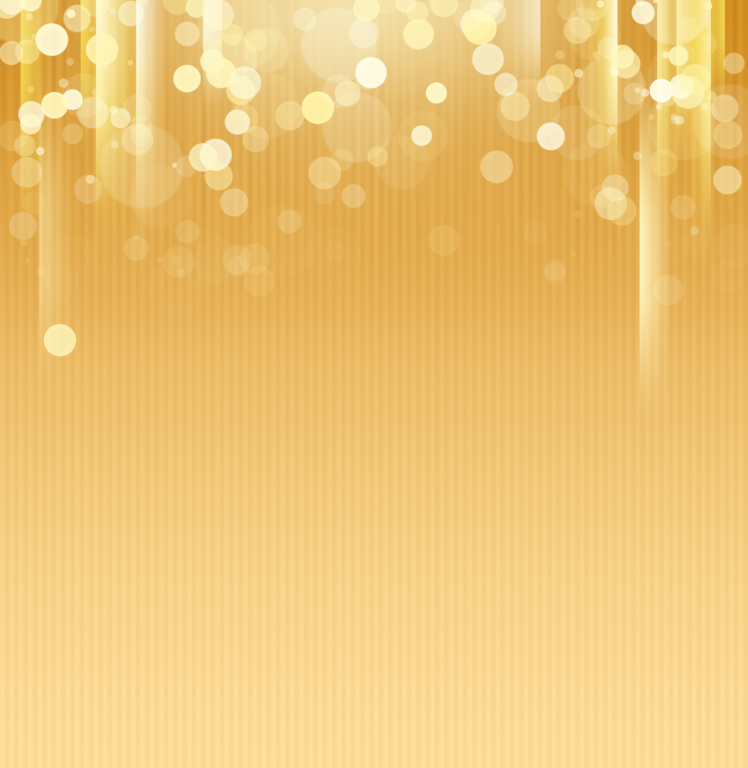
Write a WebGL 1 fragment shader that draws this background.

```glsl
precision highp float;
// Golden party backdrop: a vertical gold gradient with fine pinstripes, a pale
// glow at the top centre, hard-edged hanging light beams and hashed bokeh discs.
// Lengths are in canvas heights, with y measured downward from the top edge.

uniform vec2 u_resolution;

#define ASPECT 0.973
#define STRIPES 80.0
#define STRIPE_DEPTH 0.026
#define STREAK_DEPTH 0.08
#define BOKEH_DEPTH 0.38
#define LARGE_DISCS 30.0
#define MEDIUM_DISCS 127.0
#define SPARKLES 48.0
#define GLOW_STRENGTH 0.85
#define YELLOW vec3(0.97, 0.88, 0.33)
#define CREAM vec3(1.0, 0.98, 0.76)
#define WHITE vec3(1.0, 1.0, 0.94)

vec3 hash3(float n) {
    vec3 p = fract(n * vec3(0.1031, 0.1130, 0.0973));
    p += dot(p, p.yzx + 33.33);
    return fract((p.xxy + p.yzz) * p.zyx);
}

// One-dimensional gradient noise
float gradientNoise(float x) {
    float i = floor(x), f = x - i;
    float left = (hash3(i).x * 2.0 - 1.0) * f;
    float right = (hash3(i + 1.0).x * 2.0 - 1.0) * (f - 1.0);
    return mix(left, right, f * f * (3.0 - 2.0 * f));
}

vec3 goldGradient(float y) {
    vec3 c = mix(vec3(0.81, 0.53, 0.09), vec3(0.88, 0.655, 0.28), smoothstep(0.0, 0.30, y));
    c = mix(c, vec3(0.935, 0.755, 0.43), smoothstep(0.26, 0.56, y));
    c = mix(c, vec3(0.965, 0.815, 0.52), smoothstep(0.50, 0.76, y));
    return mix(c, vec3(0.99, 0.86, 0.595), smoothstep(0.68, 1.0, y));
}

// Sharp at edge, fading over width; a negative width fades to the left
float beam(vec2 p, float edge, float width, float top, float bottom) {
    float pixel = 1.0 / u_resolution.y;
    float inside = (p.x - edge) * sign(width);
    float across = clamp(1.0 - inside / abs(width), 0.0, 1.0);
    float rise = smoothstep(top, mix(top, bottom, 0.5), p.y);
    float fall = 1.0 - smoothstep(mix(top, bottom, 0.6), bottom, p.y);
    return smoothstep(-pixel, pixel, inside) * across * rise * fall;
}

float disc(vec2 p, vec2 center, float radius) {
    float d = length(p - center);
    float soft = max(1.0 / u_resolution.y, 0.05 * radius);
    float rim = mix(0.93, 1.0, smoothstep(0.5 * radius, radius, d));
    return rim * (1.0 - smoothstep(radius - soft, radius + soft, d));
}

// Discs thin out and fade downward; sides pulls them toward both side edges
vec3 scatter(vec3 color, vec2 p, float count, float seed, vec2 radii, vec2 alphas, float sides) {
    for (int i = 0; i < 128; i++) {
        if (float(i) >= count) break;
        vec3 place = hash3(float(i) + seed);
        vec3 look = hash3(float(i) + seed + 211.7);
        float flank = place.x < 0.5 ? 0.03 + 0.3 * place.x : 0.78 + 0.3 * (place.x - 0.5);
        vec2 center = vec2(mix(place.x * ASPECT, flank, sides), BOKEH_DEPTH * pow(place.y, 1.6));
        float fade = 1.0 - 0.85 * smoothstep(0.12, 0.36, center.y);
        float alpha = mix(alphas.x, alphas.y, pow(look.x, 1.5)) * fade;
        vec3 tint = mix(vec3(1.0, 0.96, 0.66), WHITE, look.y);
        color = mix(color, tint, alpha * disc(p, center, mix(radii.x, radii.y, place.z)));
    }
    return color;
}

void main() {
    vec2 uv = gl_FragCoord.xy / u_resolution;
    vec2 p = vec2(uv.x * ASPECT, 1.0 - uv.y);
    vec3 color = goldGradient(p.y);

    // Pinstripes, with irregular streaks near the top
    float stripe = smoothstep(-0.5, 0.5, sin(6.28318 * STRIPES * uv.x));
    color += STRIPE_DEPTH * (stripe - 0.5) * vec3(0.8, 1.1, 1.7);
    color += STREAK_DEPTH * gradientNoise(uv.x * 130.0) * (1.0 - smoothstep(0.1, 0.4, p.y));

    // Pale glow at the top centre
    vec2 fromGlow = (p - vec2(0.46, 0.0)) / vec2(0.31, 0.17);
    color = mix(color, vec3(0.98, 0.94, 0.76), GLOW_STRENGTH * exp(-dot(fromGlow, fromGlow)));

    // Yellow beams on both sides
    float yellow = beam(p, 0.027, 0.035, -0.34, 0.34);
    yellow += beam(p, 0.105, 0.030, -0.22, 0.22);
    yellow += beam(p, 0.125, 0.065, -0.35, 0.35);
    yellow += beam(p, 0.855, 0.035, -0.30, 0.30);
    yellow += beam(p, 0.880, 0.055, -0.22, 0.22);
    yellow += beam(p, 0.9245, -0.035, -0.37, 0.37);
    yellow += beam(p, 0.943, -0.030, -0.16, 0.16);
    yellow += beam(p, 0.803, -0.045, -0.27, 0.27);
    color = mix(color, YELLOW, 0.88 * min(yellow, 1.0));

    // Bright cores and pale beams
    float pale = 0.9 * beam(p, 0.125, 0.050, -0.30, 0.30);
    pale += beam(p, 0.177, 0.038, -0.36, 0.36);
    pale += 0.5 * beam(p, 0.051, 0.045, 0.06, 0.52);
    pale += beam(p, 0.803, -0.020, -0.27, 0.27);
    pale += beam(p, 0.832, 0.042, 0.06, 0.56);
    pale += 0.5 * beam(p, 0.855, 0.018, -0.26, 0.26);
    pale += 0.4 * beam(p, 0.880, 0.025, -0.19, 0.19);
    pale += 0.6 * beam(p, 0.9245, -0.018, -0.36, 0.36);
    pale += 0.7 * beam(p, 0.703, -0.060, -0.15, 0.15);
    pale += 0.9 * beam(p, 0.264, 0.090, -0.15, 0.15) * step(p.x, 0.289);
    color = mix(color, mix(WHITE, CREAM, smoothstep(0.0, 0.2, p.y)), 0.95 * min(pale, 1.0));

    // Bokeh from large and faint to small and bright, with one low lone disc
    color = scatter(color, p, LARGE_DISCS, 17.0, vec2(0.028, 0.055), vec2(0.12, 0.32), 0.0);
    color = scatter(color, p, MEDIUM_DISCS, 53.0, vec2(0.013, 0.022), vec2(0.2, 1.0), 0.0);
    color = scatter(color, p, SPARKLES, 401.0, vec2(0.003, 0.006), vec2(0.3, 1.0), 0.8);
    color = mix(color, CREAM, 0.8 * disc(p, vec2(0.078, 0.443), 0.021));

    gl_FragColor = vec4(clamp(color, 0.0, 1.0), 1.0);
}
```
